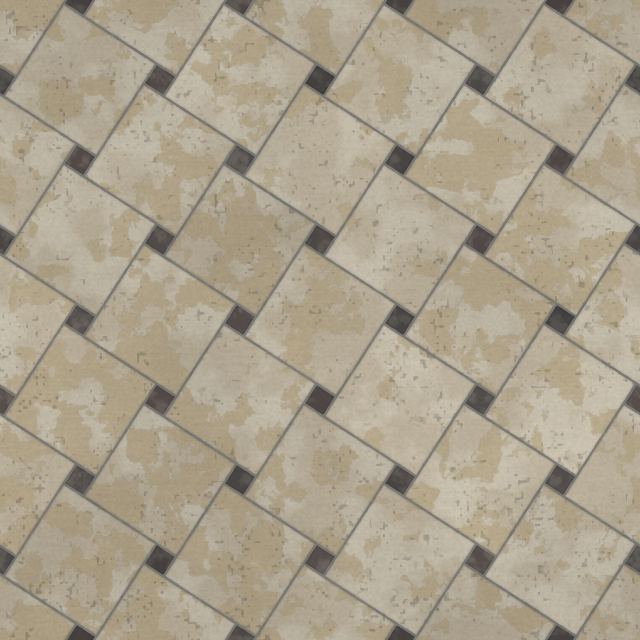
A WebGL 2 fragment shader for this texture:

```glsl
#version 300 es
precision highp float;
// Pinwheel paving: large weathered limestone squares and small dark slate squares.
// A diagonal lattice (4 by 4 repeats, two pairs each) is turned to form the pinwheel;
// every tile has its own seeded, wrapping noise for stains, pits and tone.
uniform vec2 u_resolution;
out vec4 outColor;

const float REPEATS = 4.0;
const float TURN = 0.212;            // angle between lattice and tile edges
const float GROUT_HALF = 0.0108;     // in lattice steps

const vec3 STONE = vec3(0.705, 0.665, 0.585);
const vec3 PALE = vec3(0.750, 0.718, 0.650);
const vec3 OCHRE = vec3(0.675, 0.615, 0.495);
const vec3 SLATE = vec3(0.300, 0.282, 0.275);
const vec3 SLATE_WORN = vec3(0.375, 0.355, 0.340);
const vec3 GROUT = vec3(0.475, 0.468, 0.450);

struct Tile {
    float dist;   // signed distance to the tile edge, negative inside
    float seed;   // wraps with the canvas
};

// Integer hash of a cell and a seed, 0 to 1
float hash(vec3 cell) {
    uvec3 v = uvec3(ivec3(cell)) * 1664525u + 1013904223u;
    v.x += v.y * v.z; v.y += v.z * v.x; v.z += v.x * v.y;
    v ^= v >> 16u;
    v.x += v.y * v.z; v.y += v.z * v.x; v.z += v.x * v.y;
    return float(v.z >> 8u) * exp2(-24.0);
}

// Value noise that wraps after a whole number of cells per canvas
float noise(vec2 p, vec2 cells, float seed) {
    vec2 q = p * cells;
    vec2 i = floor(q);
    vec2 f = q - i;
    f = f * f * (3.0 - 2.0 * f);
    vec2 a = mod(i, cells);
    vec2 b = mod(i + 1.0, cells);
    float low = mix(hash(vec3(a, seed)), hash(vec3(b.x, a.y, seed)), f.x);
    float high = mix(hash(vec3(a.x, b.y, seed)), hash(vec3(b, seed)), f.x);
    return mix(low, high, f.y);
}

float fbm(vec2 p, float cells, float seed) {
    float sum = 0.0, weight = 0.5, total = 0.0;
    for (int octave = 0; octave < 5; octave++) {
        sum += weight * noise(p, vec2(cells), seed);
        total += weight;
        weight *= 0.56;
        cells *= 2.0;
        seed += 64.0;
    }
    return sum / total;
}

// Closest turned square among those centred on the lattice plus an offset
Tile closestTile(vec2 grid, float offset, float halfSide) {
    Tile best = Tile(1e3, 0.0);
    vec2 axis = vec2(sin(TURN), cos(TURN));
    vec2 nearest = floor(grid - offset + 0.5) + offset;
    for (int k = 0; k < 9; k++) {
        vec2 center = nearest + vec2(k % 3 - 1, k / 3 - 1);
        vec2 d = grid - center;
        vec2 local = abs(vec2(dot(d, axis), dot(d, vec2(axis.y, -axis.x))));
        float dist = max(local.x, local.y) - halfSide;
        if (dist < best.dist) {
            vec2 key = mod(vec2(center.x + center.y, center.x - center.y) + 0.5, 2.0 * REPEATS);
            best = Tile(dist, dot(floor(key), vec2(1.0, 2.0 * REPEATS)));
        }
    }
    return best;
}

vec3 limestone(vec2 p, float seed) {
    float cloud = fbm(p, 14.0, seed + 500.0);
    vec2 warp = vec2(cloud, fbm(p, 20.0, seed + 1000.0)) - 0.5;
    float stain = fbm(p + 0.035 * warp, 26.0, seed + 1500.0);
    float level = mix(0.47, 0.62, hash(vec3(seed, 3.0, 7.0)));
    vec3 color = mix(STONE, PALE, smoothstep(0.40, 0.66, cloud));
    color = mix(color, OCHRE, 0.75 * smoothstep(level, level + 0.06, stain));
    color *= 1.0 - 0.05 * (1.0 - smoothstep(0.0, 0.022, abs(stain - level - 0.02)));
    // Pits gather in patches; faint streaks run across
    float pits = smoothstep(0.70, 0.90, noise(p, vec2(190.0), seed + 2000.0));
    color *= 1.0 - 0.16 * pits * smoothstep(0.48, 0.64, fbm(p, 32.0, seed + 2500.0));
    color *= 1.0 + 0.025 * (noise(p, vec2(30.0, 320.0), seed + 3000.0) - 0.5);
    return color * mix(0.965, 1.025, hash(vec3(seed, 11.0, 5.0)));
}

vec3 slate(vec2 p, float seed) {
    float wear = fbm(p, 60.0, seed + 3500.0);
    vec3 tint = mix(vec3(1.03, 0.98, 0.97), vec3(0.97, 1.0, 0.99), hash(vec3(seed, 2.0, 9.0)));
    return mix(SLATE, SLATE_WORN, smoothstep(0.42, 0.72, wear))
        * tint * mix(0.90, 1.10, hash(vec3(seed, 13.0, 4.0)));
}

void main() {
    vec2 p = gl_FragCoord.xy / u_resolution;
    vec2 grid = REPEATS * vec2(p.x + p.y, p.x - p.y);
    float pixel = REPEATS * sqrt(2.0) / min(u_resolution.x, u_resolution.y);

    Tile big = closestTile(grid, 0.0, 0.5 * cos(TURN));
    Tile small = closestTile(grid, 0.5, 0.5 * sin(TURN));
    bool isSmall = small.dist < big.dist;
    vec3 color = isSmall ? slate(p, small.seed) : limestone(p, big.seed);

    // Slightly chipped, darkened tile edges, then the joint
    float inside = -min(small.dist, big.dist) + 0.004 * (noise(p, vec2(160.0), 4000.0) - 0.5);
    color *= 1.0 - 0.07 * (1.0 - smoothstep(GROUT_HALF, 0.035, inside));
    vec3 joint = GROUT * mix(0.93, 1.07, fbm(p, 90.0, 4100.0));
    color = mix(joint, color, smoothstep(GROUT_HALF - 0.6 * pixel, GROUT_HALF + 0.6 * pixel, inside));

    // Broad soiling and fine grain over everything
    color *= 1.0 + 0.11 * (fbm(p, 7.0, 4500.0) - 0.5);
    color *= 1.0 + 0.05 * (noise(p, vec2(300.0), 5000.0) - 0.5);
    outColor = vec4(color, 1.0);
}
```
